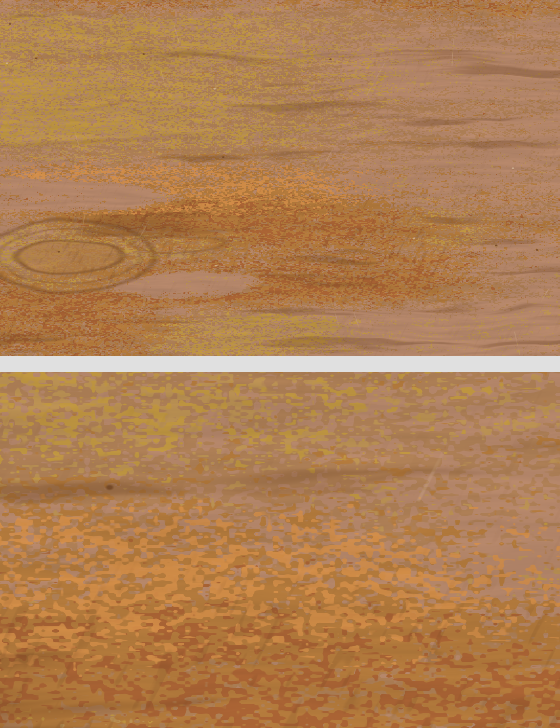
Top: the whole. Bottom: its middle third, enlarged.
Reproduce this texture procedurally as a Shadertoy shader.

```glsl
const vec3 PINK  = vec3(0.70, 0.52, 0.41);
const vec3 TAN   = vec3(0.67, 0.49, 0.33);
const vec3 OCHRE = vec3(0.69, 0.47, 0.23);
const vec3 STRAW = vec3(0.72, 0.56, 0.32);
const vec3 OLIVE = vec3(0.74, 0.58, 0.25);
const vec3 RUST  = vec3(0.65, 0.38, 0.20);
const vec3 AMBER = vec3(0.82, 0.55, 0.28);
const vec3 BARK  = vec3(0.42, 0.25, 0.12);
const vec3 CHALK = vec3(0.84, 0.73, 0.62);

float hash(vec2 p) {
    vec3 h = fract(p.xyx * vec3(0.1031, 0.1030, 0.0973));
    h += dot(h, h.yzx + 33.33);
    return fract((h.x + h.y) * h.z);
}

float noise(vec2 p) {
    vec2 i = floor(p), f = fract(p);
    f = f * f * (3.0 - 2.0 * f);
    float low = mix(hash(i), hash(i + vec2(1, 0)), f.x);
    float high = mix(hash(i + vec2(0, 1)), hash(i + vec2(1, 1)), f.x);
    return mix(low, high, f.y);
}

float fbm(vec2 p) {
    float sum = 0.0, gain = 0.53;
    for (int i = 0; i < 4; i++) {
        sum += gain * noise(p);
        p = p * 2.03 + 17.3;
        gain *= 0.5;
    }
    return sum;
}

// Soft ellipse, 1 inside and 0 outside
float lens(vec2 p, vec2 centre, vec2 radius, float soft) {
    return 1.0 - smoothstep(1.0 - soft, 1.0 + soft, length((p - centre) / radius));
}

// Dark outline of an ellipse
float ring(vec2 p, vec2 centre, vec2 radius, float width) {
    return 1.0 - smoothstep(0.0, width, abs(length((p - centre) / radius) - 1.0));
}

// Fine horizontal flecks whose coverage grows with amount
float fleck(vec2 p, float amount, float seed) {
    float n = mix(noise(p * vec2(170, 330) + seed), noise(p * vec2(28, 120) + seed), 0.3);
    return smoothstep(-0.05, 0.05, amount - n);
}

float segment(vec2 p, vec2 a, vec2 b) {
    vec2 ab = b - a;
    return length(p - a - ab * clamp(dot(p - a, ab) / dot(ab, ab), 0.0, 1.0));
}

// Pale scratches and tiny light or dark pits
vec3 addWear(vec3 col, vec2 p, float aspect) {
    for (int i = 0; i < 14; i++) {
        float k = float(i);
        vec2 a = vec2(hash(vec2(k, 3)) * aspect, hash(vec2(k, 9)));
        vec2 b = a + vec2(hash(vec2(k, 5)) - 0.4, 1.0) * (0.03 + 0.06 * hash(vec2(k, 7)));
        float scratch = 1.0 - smoothstep(0.0004, 0.0025, segment(p, a, b));
        col = mix(col, CHALK, 0.3 * scratch * noise(p * 90.0));
        vec2 pit = vec2(hash(vec2(k, 21)) * aspect, hash(vec2(k, 27)));
        float dot1 = 1.0 - smoothstep(0.001, 0.0035, length((p - pit) * vec2(0.7, 1)));
        col = mix(col, i % 3 == 0 ? CHALK : BARK, 0.75 * dot1);
    }
    return col;
}

void mainImage(out vec4 fragColor, in vec2 fragCoord) {
    vec2 p = fragCoord / iResolution.y;
    float aspect = iResolution.x / iResolution.y;

    // Grain flow
    vec2 q = p + vec2(0.0, 0.05 * (fbm(p * vec2(2.5, 6)) - 0.5));
    q.y += 0.008 * (noise(p * vec2(9, 40)) - 0.5);
    float bands = fbm(q * vec2(1.6, 17) + 4.0);
    float fibre = fbm(q * vec2(9, 120));

    // Broad zones of the board
    float upper = smoothstep(0.5, 0.62, q.y) * (1.0 - smoothstep(0.5, 1.45, p.x));
    float heart = lens(q, vec2(0.72, 0.3), vec2(0.66, 0.17), 0.3);
    float corner = lens(q, vec2(0.08, 0.08), vec2(0.44, 0.17), 0.35);
    float tail = lens(q, vec2(1.36, 0.37), vec2(0.36, 0.13), 0.5);
    float glow = lens(q, vec2(0.42, 0.47), vec2(0.72, 0.085), 0.45);
    float straw = lens(q, vec2(0.68, 0.05), vec2(0.3, 0.08), 0.4);
    float patch1 = lens(q, vec2(1.24, 0.36), vec2(0.16, 0.06), 0.5);
    float topEdge = smoothstep(0.94, 1.0, q.y + 0.03 * (bands - 0.5));
    float pale = max(lens(q, vec2(0.08, 0.447), vec2(0.4, 0.047), 0.2),
                     lens(q, vec2(0.52, 0.2), vec2(0.2, 0.032), 0.25));

    // Knot, its surrounding eye and tapering tail
    vec2 knotAt = vec2(0.194, 0.286);
    float knot = lens(q, knotAt, vec2(0.15, 0.042), 0.1);
    float eye = lens(q, knotAt, vec2(0.24, 0.095), 0.12);
    float tip = lens(q, vec2(0.5, 0.32), vec2(0.2, 0.042), 0.2);
    float rims = 0.6 * ring(q, knotAt, vec2(0.15, 0.042), 0.13);
    rims = max(rims, 0.55 * ring(q, knotAt, vec2(0.24, 0.095), 0.09));
    rims = max(rims, 0.3 * ring(q, knotAt, vec2(0.2, 0.07), 0.07));
    rims = max(rims, 0.35 * ring(q, vec2(0.5, 0.32), vec2(0.13, 0.022), 0.2));

    // Palette layers scattered as flecks
    float brown = max(max(heart, corner), max(topEdge, 0.55 * tail)) * (1.0 - pale);
    float gold = max(upper, max(straw, 0.8 * max(patch1, max(eye, tip))));
    gold *= (1.0 - pale) * (1.0 - topEdge);
    float shift = bands - 0.5;
    vec3 col = mix(PINK, TAN, fleck(p, 0.3 + 0.3 * brown + 0.18 * gold + 0.9 * shift - 0.3 * pale, 3.0));
    col = mix(col, OCHRE, fleck(p, 0.12 + 0.44 * brown + 0.3 * glow * (1.0 - pale) + 0.5 * shift, 41.0));
    col = mix(col, STRAW, fleck(p, 0.18 + 0.3 * gold - 0.4 * shift - 0.15 * brown, 87.0));
    col = mix(col, OLIVE, fleck(p, 0.08 + 0.34 * gold - 0.3 * shift - 0.1 * brown, 133.0));
    col = mix(col, RUST, fleck(p, 0.05 + 0.33 * brown + 0.5 * shift - 0.2 * gold, 179.0));
    col = mix(col, AMBER, 0.85 * fleck(p, 0.44 * glow * (1.0 - 0.9 * pale) + 0.12 * patch1, 211.0));
    col = mix(col, mix(OCHRE, TAN, 0.45), 0.6 * knot);

    // Dark streaks, rims and short slanted pores
    float streak = smoothstep(0.62, 0.78, fbm(q * vec2(2.2, 34) + 9.0)) * (1.0 - pale);
    float seam = 1.0 - smoothstep(0.0, 0.013, abs(q.y - 0.59 - 0.07 * p.x));
    seam *= 1.0 - smoothstep(0.2, 0.9, p.x);
    float pores = smoothstep(0.72, 0.9, noise(vec2(p.x - 0.5 * p.y, p.y) * vec2(150, 45)));
    col = mix(col, BARK, 0.3 * streak + 0.3 * seam * fibre);
    col = mix(col, BARK, rims * (0.35 + 0.7 * fibre));
    col = mix(col, BARK, 0.16 * pores * max(brown, 0.25));
    col *= 1.0 + 0.12 * (fibre - 0.5);

    fragColor = vec4(addWear(col, p, aspect), 1.0);
}
```
